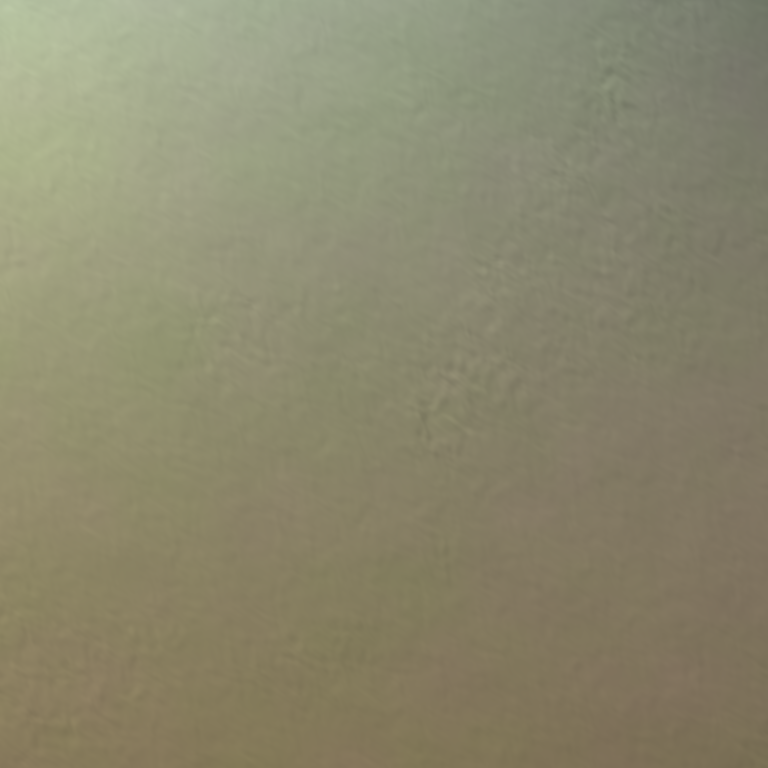
A Shadertoy shader for this texture:

```glsl
// Wall tones: rows from bottom to top, columns from left to right
const vec3 LOW_LEFT   = vec3(0.525, 0.475, 0.355);
const vec3 LOW_MID    = vec3(0.508, 0.460, 0.345);
const vec3 LOW_RIGHT  = vec3(0.475, 0.425, 0.335);
const vec3 MID_LEFT   = vec3(0.597, 0.590, 0.455);
const vec3 MID_MID    = vec3(0.538, 0.525, 0.422);
const vec3 MID_RIGHT  = vec3(0.495, 0.465, 0.393);
const vec3 HIGH_LEFT  = vec3(0.695, 0.750, 0.635);
const vec3 HIGH_MID   = vec3(0.600, 0.635, 0.545);
const vec3 HIGH_RIGHT = vec3(0.435, 0.458, 0.398);

// Warm light at the upper left edge
const vec3  GLOW_COLOR  = vec3(0.030, 0.022, 0.005);
const vec2  GLOW_CENTER = vec2(0.0, 0.86);
const float GLOW_RADIUS = 0.24;

const float GRAIN_SCALE   = 98.0;
const float GRAIN_STRETCH = 0.62;
const float GRAIN_ANGLE   = -0.85;
const float GRAIN_DEPTH   = 0.021;
const float ROUGH_DEPTH   = 0.058;
const float BLOTCH_SCALE  = 19.0;
const float BLOTCH_DEPTH  = 0.011;
const float TINT_DEPTH    = 0.009;
const vec2  LIGHT_OFFSET  = vec2(-0.0030, 0.0042);
const vec2  BAND_START    = vec2(0.86, 0.98);
const vec2  BAND_END      = vec2(0.58, 0.46);
const float BAND_WIDTH    = 0.07;

float hash(vec2 p) {
    vec3 q = fract(vec3(p.xyx) * 0.1031);
    q += dot(q, q.yzx + 33.33);
    return fract((q.x + q.y) * q.z);
}

// Smooth value noise in -1..1
float noise(vec2 p) {
    vec2 cell = floor(p), f = fract(p);
    f = f * f * f * (f * (f * 6.0 - 15.0) + 10.0);
    float low  = mix(hash(cell), hash(cell + vec2(1, 0)), f.x);
    float high = mix(hash(cell + vec2(0, 1)), hash(cell + vec2(1, 1)), f.x);
    return 2.0 * mix(low, high, f.y) - 1.0;
}

// Quadratic through three tones at 0, 0.5 and 1
vec3 blend(vec3 a, vec3 b, vec3 c, float t) {
    return a * (1.0 - t) * (1.0 - 2.0 * t) + b * 4.0 * t * (1.0 - t) + c * t * (2.0 * t - 1.0);
}

vec3 wallTone(vec2 uv) {
    vec3 low  = blend(LOW_LEFT, LOW_MID, LOW_RIGHT, uv.x);
    vec3 mid  = blend(MID_LEFT, MID_MID, MID_RIGHT, uv.x);
    vec3 high = blend(HIGH_LEFT, HIGH_MID, HIGH_RIGHT, uv.x);
    vec2 g = (uv - GLOW_CENTER) / GLOW_RADIUS;
    return blend(low, mid, high, uv.y) + GLOW_COLOR * exp(-dot(g, g));
}

// Plaster height, drawn out along falling diagonals
float height(vec2 uv) {
    float c = cos(GRAIN_ANGLE), s = sin(GRAIN_ANGLE);
    vec2 p = vec2(c * uv.x + s * uv.y, c * uv.y - s * uv.x) * GRAIN_SCALE;
    p.x *= GRAIN_STRETCH;
    p += 0.5 * vec2(noise(uv * 37.0), noise(uv * 37.0 + 57.0));
    return 0.65 * noise(p + 200.0) + 0.35 * noise(p * 1.7 + 320.0);
}

float segmentDistance(vec2 p, vec2 a, vec2 b) {
    vec2 ab = b - a;
    return length(p - a - ab * clamp(dot(p - a, ab) / dot(ab, ab), 0.0, 1.0));
}

// Rough areas: one slanting band and a few loose patches
float roughness(vec2 uv) {
    float d = segmentDistance(uv, BAND_START, BAND_END) / BAND_WIDTH;
    float band = exp(-d * d) * (0.6 + 0.5 * noise(uv * 14.0 + 80.0));
    float patches = smoothstep(0.1, 0.85, noise(uv * 7.0 + 11.0));
    return max(band, 0.35 * patches);
}

void mainImage(out vec4 fragColor, in vec2 fragCoord) {
    vec2 uv = fragCoord / iResolution.xy;
    vec3 color = wallTone(uv);

    // Relief lit from the upper left
    float relief = height(uv - LIGHT_OFFSET) - height(uv + LIGHT_OFFSET);
    color *= 1.0 + relief * (GRAIN_DEPTH + ROUGH_DEPTH * roughness(uv));

    // Soft uneven brightness and green to rose tint
    float blotch = noise(uv * BLOTCH_SCALE) + 0.6 * noise(uv * BLOTCH_SCALE * 2.3 + 40.0);
    float tint = noise(uv * 9.0 + 130.0) + 0.6 * noise(uv * 24.0 + 170.0);
    color *= 1.0 + BLOTCH_DEPTH * blotch;
    color += TINT_DEPTH * tint * vec3(0.6, -0.4, 0.8);

    fragColor = vec4(clamp(color, 0.0, 1.0), 1.0);
}
```
